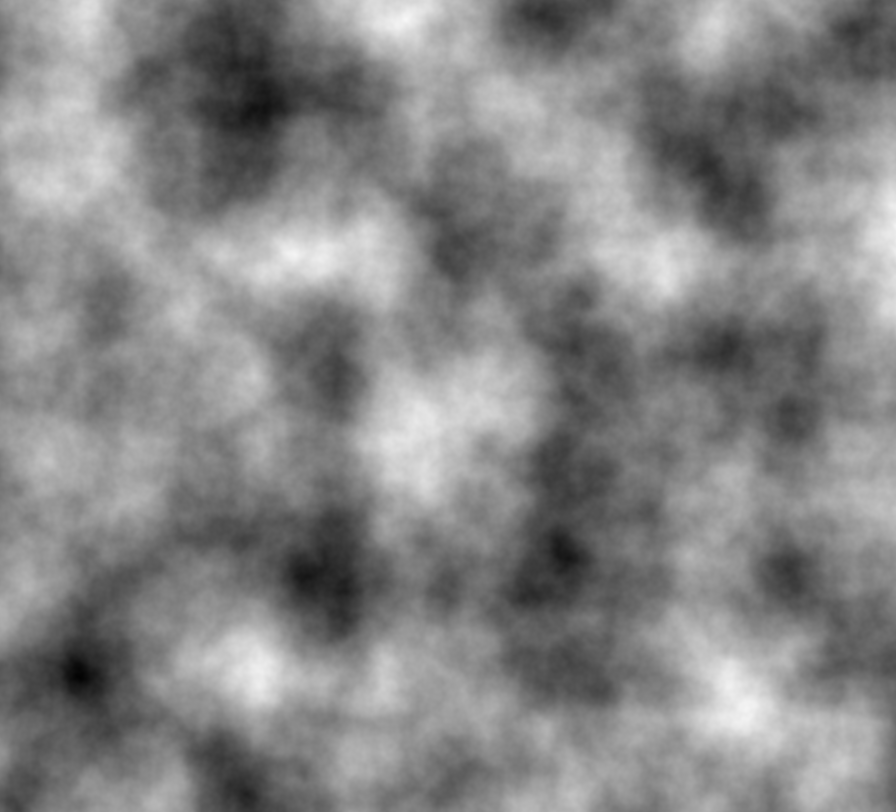
Write a Shadertoy shader that draws this texture.

```glsl
// Soft grey clouds: fractal sum of gradient noise, dark and light billows
// with finer wisps on top. Each octave halves in size and in strength,
// and the sum is mapped linearly to a grey level.

#define CELLS_PER_HEIGHT 5.0
#define OCTAVES 6
#define GAIN 0.5
#define LACUNARITY 2.0
#define MEAN_GREY 0.524
#define CONTRAST 0.56
#define SEED 17u

const float TAU = 6.2831853;

// Integer hash of a lattice point and layer, giving 0..1
float hash(ivec2 cell, uint layer) {
    uvec2 q = uvec2(cell) * uvec2(1597u, 3571u);
    uint h = q.x ^ (q.y * 2749u) ^ ((layer + SEED) * 7919u);
    h = (h ^ (h >> 15)) * 739391u;
    h = (h ^ (h >> 13)) * 668265u;
    h = (h ^ (h >> 16)) * 739391u;
    h ^= h >> 15;
    return float(h >> 8) / float(1u << 24);
}

// Slope contribution of one lattice corner with a random unit gradient
float cornerSlope(ivec2 cell, vec2 offset, uint layer) {
    float angle = TAU * hash(cell, layer);
    return dot(vec2(cos(angle), sin(angle)), offset);
}

// Gradient noise with a quintic fade
float gradientNoise(vec2 p, uint layer) {
    ivec2 cell = ivec2(floor(p));
    vec2 f = fract(p);
    vec2 fade = f * f * f * (f * (f * 6.0 - 15.0) + 10.0);
    float a = cornerSlope(cell, f, layer);
    float b = cornerSlope(cell + ivec2(1, 0), f - vec2(1, 0), layer);
    float c = cornerSlope(cell + ivec2(0, 1), f - vec2(0, 1), layer);
    float d = cornerSlope(cell + ivec2(1, 1), f - vec2(1, 1), layer);
    return mix(mix(a, b, fade.x), mix(c, d, fade.x), fade.y);
}

// Sum of octaves, each shifted so that the lattices do not line up
float clouds(vec2 p) {
    float sum = 0.0;
    float strength = 1.0;
    for (int i = 0; i < OCTAVES; i++) {
        sum += strength * gradientNoise(p, uint(i));
        p = p * LACUNARITY + vec2(0.37, 0.71);
        strength *= GAIN;
    }
    return sum;
}

void mainImage(out vec4 fragColor, in vec2 fragCoord) {
    vec2 uv = fragCoord / iResolution.y;
    float grey = MEAN_GREY + CONTRAST * clouds(uv * CELLS_PER_HEIGHT);
    fragColor = vec4(vec3(clamp(grey, 0.0, 1.0)), 1.0);
}
```
